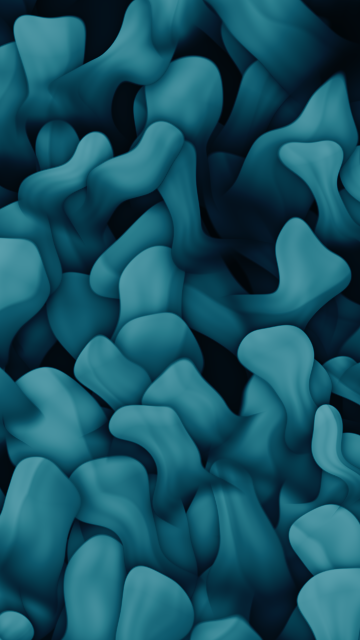
Write a WebGL 1 fragment shader that draws this background.

```glsl
precision highp float;
// Billowing teal ink plumes: rounded heads on curved stalks sinking into black.
uniform vec2 u_resolution;

const int LAYERS = 6;
const float BACK_CELL = 0.58;    // grid size of the far plumes, in canvas widths
const float FRONT_CELL = 0.33;   // grid size of the near plumes
const float EDGE = 0.004;        // outline softness, in canvas widths
const float WARP = 0.30;         // how far outlines wander, in cells
const float SHADOW = 0.55;       // darkening beside a nearer plume
const float SHADOW_REACH = 0.08; // in cells
const float EXPOSURE = 1.22;
const float PEAK = 1.06;         // tone that the highlights level off at
const vec3 LIGHT = vec3(-0.30, 0.64, 0.71);
const vec2 HOLLOW = vec2(0.68, 1.20);  // dark pocket between plumes
const vec2 CORNER = vec2(0.95, 1.66);  // dark upper corner

const vec3 BLACK = vec3(0.005, 0.02, 0.03);
const vec3 NAVY = vec3(0.02, 0.10, 0.17);
const vec3 DEEP = vec3(0.02, 0.24, 0.31);
const vec3 TEAL = vec3(0.05, 0.35, 0.43);
const vec3 AQUA = vec3(0.16, 0.49, 0.55);
const vec3 PALE = vec3(0.36, 0.63, 0.68);

vec2 hash2(vec2 p) {
  vec2 q = vec2(dot(p, vec2(127.1, 311.7)), dot(p, vec2(269.5, 183.3)));
  return fract(sin(q) * 43758.5);
}

float cornerSlope(vec2 cell, vec2 corner, vec2 f) {
  return dot(hash2(cell + corner) * 2.0 - 1.0, f - corner);
}

float gradientNoise(vec2 p) {
  vec2 i = floor(p), f = p - i;
  vec2 u = f * f * f * (f * (f * 6.0 - 15.0) + 10.0);
  float low = mix(cornerSlope(i, vec2(0.0), f), cornerSlope(i, vec2(1.0, 0.0), f), u.x);
  float high = mix(cornerSlope(i, vec2(0.0, 1.0), f), cornerSlope(i, vec2(1.0), f), u.x);
  return mix(low, high, u.y);
}

// Paints the plume whose head lies in the given cell over the tone so far.
float paintPlume(float tone, vec2 g, vec2 cell, float seed, float depth, float soft) {
  vec2 id = cell + seed * 17.3;
  vec2 place = hash2(id), form = hash2(id + 31.7);
  vec2 pose = hash2(id + 57.1), look = hash2(id + 83.9);
  if (look.x > mix(1.0, 0.6, depth)) return tone;

  // Local frame: y runs from the head down the stalk.
  vec2 drift = place * 40.0;
  vec2 w = g - cell - mix(vec2(0.1), vec2(0.9), place);
  w += WARP * vec2(gradientNoise(g * 1.8 + drift), gradientNoise(g * 1.8 + drift.yx + 9.0));
  float angle = (pose.x - 0.5) * 1.7;
  vec2 side = vec2(cos(angle), sin(angle));
  vec2 axis = vec2(side.y, -side.x);
  vec2 q = vec2(dot(w, side), dot(w, axis));

  // Bulb, neck and flared base around a bent centre line.
  float reach = mix(0.7, 1.0, form.y);
  float t = clamp(q.y / reach, 0.0, 1.0);
  float head = mix(0.16, 0.33, form.x);
  float neck = mix(0.5, 1.15, look.y);
  float radius = head * (mix(1.0, neck, smoothstep(0.0, 0.55, t)) + 0.4 * smoothstep(0.45, 1.0, t));
  float bend = (pose.y - 0.5) * 0.34;
  vec2 o = (q - vec2(bend * sin(3.5 * t * t), t * reach)) / radius;
  float d = (length(o) - 1.0) * radius;

  // Rounded shading, fading down the stalk.
  vec3 normal = vec3(side * o.x + axis * o.y, sqrt(max(0.0, 1.0 - dot(o, o))));
  float lit = 0.52 + 0.46 * dot(normal, LIGHT);
  lit *= mix(0.78, 1.12, fract(look.x * 13.0)) * mix(0.85, 1.05, depth);
  lit *= mix(1.0, 0.25, smoothstep(0.2, 1.0, t));

  // One overlapping fold, faint streaks and a thin translucent rim.
  float fold = o.x - 0.55 * sin(3.0 * t + 6.28 * form.y);
  lit *= 1.0 - 0.4 * pose.y * smoothstep(0.0, 0.16, fold) * exp(-2.0 * max(fold, 0.0));
  lit *= 1.0 + 0.3 * gradientNoise(vec2(o.x * 2.2, t * 2.5 + o.y) + drift);
  lit += 0.06 * smoothstep(0.8, 1.0, length(o)) * (1.0 - t);

  float body = 1.0 - smoothstep(0.75, 1.0, t);
  tone *= 1.0 - SHADOW * body * exp(-max(d, 0.0) / SHADOW_REACH);
  return mix(tone, lit, body * (1.0 - smoothstep(-soft, soft, d)));
}

float pocket(vec2 p, vec2 centre, vec2 size) {
  vec2 v = (p - centre) / size;
  return exp(-dot(v, v));
}

vec3 inkColour(float tone) {
  float level = PEAK * tone / pow(1.0 + tone * tone * tone * tone, 0.25);
  float s = max(level, 0.0) * 5.0;
  vec3 c = mix(BLACK, NAVY, clamp(s, 0.0, 1.0));
  c = mix(c, DEEP, clamp(s - 1.0, 0.0, 1.0));
  c = mix(c, TEAL, clamp(s - 2.0, 0.0, 1.0));
  c = mix(c, AQUA, clamp(s - 3.0, 0.0, 1.0));
  return mix(c, PALE, max(s - 4.0, 0.0));
}

void main() {
  vec2 p = gl_FragCoord.xy / u_resolution.x;
  float soft = max(EDGE, 0.75 / u_resolution.x);
  float gloom = max(pocket(p, HOLLOW, vec2(0.15, 0.22)), pocket(p, CORNER, vec2(0.20, 0.15)));
  float tone = 0.1;

  // Far to near; within a layer, lower plumes cover the stalks above.
  for (int k = 0; k < LAYERS; k++) {
    float depth = float(k) / float(LAYERS - 1);
    float size = mix(BACK_CELL, FRONT_CELL, depth);
    vec2 g = p / size + float(k) * vec2(0.37, 0.61);
    for (int row = 0; row < 4; row++) {
      for (int col = -1; col <= 1; col++) {
        vec2 cell = floor(g) + vec2(float(col), float(2 - row));
        tone = paintPlume(tone, g, cell, float(k) + 1.0, depth, soft / size);
      }
    }
    tone *= 1.0 - 0.5 * gloom * (1.0 - 0.4 * depth);
  }
  gl_FragColor = vec4(inkColour(tone * EXPOSURE), 1.0);
}
```
